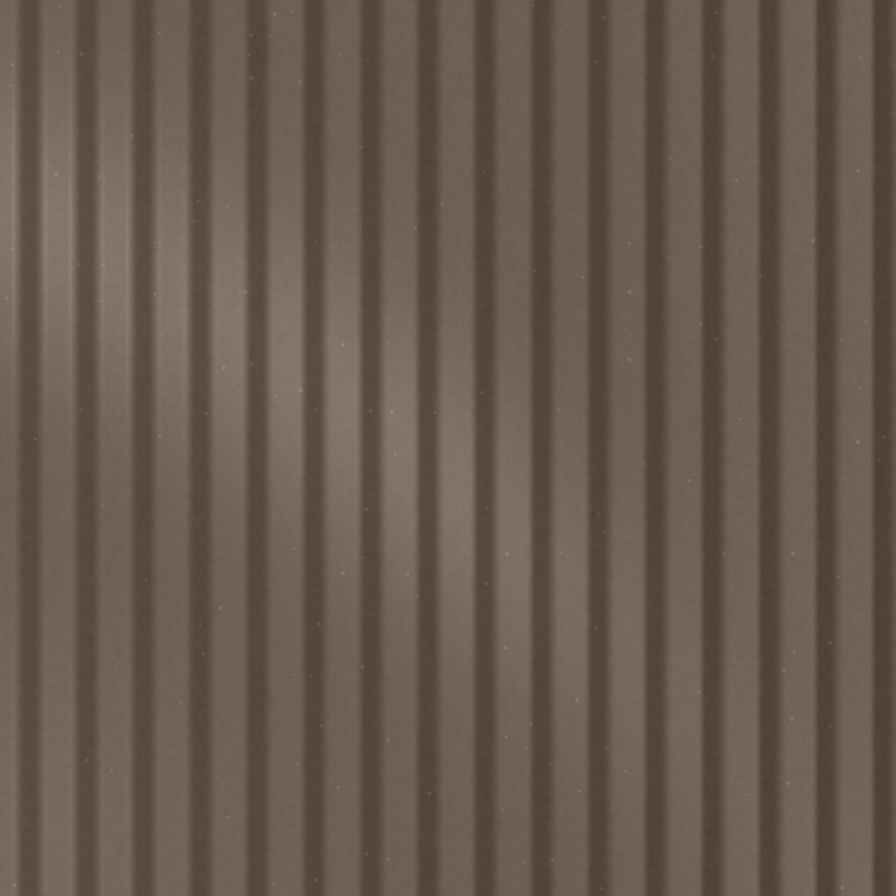
A WebGL 2 fragment shader for this texture:

```glsl
#version 300 es
precision highp float;
// Brown corrugated metal sheet: vertical flat ribs parted by soft dark grooves.
// A periodic rib profile is lit by a slanting sheen, with fine paint grain
// and sparse pale specks from jittered cells.

#define RIBS 15.74           // repeats across the canvas
#define FIRST_GROOVE 0.0330  // x of the first groove centre
#define GROOVE_HALF 0.185    // half width of a groove, in repeats
#define EDGE_SOFT 0.105      // softness of the groove edges, in repeats
#define SHEEN_WIDTH 0.17     // spread of the slanting highlight
#define GRAIN 0.016          // strength of the paint grain
#define GRAIN_CELLS 300.0    // grain cells across the canvas
#define SPECK_CELLS 38.0     // cells that may hold a speck
#define SPECK_SHARE 0.10     // share of cells holding one

uniform vec2 u_resolution;
out vec4 fragColor;

const vec3 GROOVE = vec3(0.325, 0.267, 0.226);
const vec3 RIB = vec3(0.428, 0.372, 0.330);
const vec3 SHEEN = vec3(0.085, 0.087, 0.088);

float hash(vec2 p) {
  vec3 q = fract(vec3(p.xyx) * 0.1031);
  q += dot(q, q.yzx + 33.33);
  return fract((q.x + q.y) * q.z);
}

float valueNoise(vec2 p) {
  vec2 i = floor(p), f = fract(p);
  f = f * f * (3.0 - 2.0 * f);
  float low = mix(hash(i), hash(i + vec2(1, 0)), f.x);
  float high = mix(hash(i + vec2(0, 1)), hash(i + vec2(1, 1)), f.x);
  return mix(low, high, f.y);
}

float bell(float x, float width) {
  return exp(-x * x / (width * width));
}

// Round specks, one jittered candidate per cell
float specks(vec2 uv, float pixel) {
  vec2 p = uv * SPECK_CELLS, cell = floor(p);
  vec2 center = 0.2 + 0.6 * vec2(hash(cell + 7.0), hash(cell + 19.0));
  float radius = mix(0.04, 0.08, hash(cell + 31.0));
  float aa = max(pixel * SPECK_CELLS, 0.05);
  float dotMask = 1.0 - smoothstep(radius - aa, radius + aa, length(fract(p) - center));
  return dotMask * step(hash(cell), SPECK_SHARE);
}

// Slanting highlight, fading to the right, plus a faint glow at lower left
float sheenAt(vec2 uv) {
  float line = 0.77 - 0.40 * uv.x - 0.42 * uv.x * uv.x;
  float band = bell(uv.y - line, SHEEN_WIDTH) * (1.0 - 0.85 * smoothstep(0.4, 0.9, uv.x));
  float corner = 0.45 * bell(length(uv - vec2(0.0, 0.05)), 0.25);
  float rightGlow = 0.12 * smoothstep(0.65, 1.0, uv.x);
  return band + corner + rightGlow;
}

void main() {
  vec2 uv = gl_FragCoord.xy / u_resolution;
  float pixel = 1.0 / min(u_resolution.x, u_resolution.y);

  // Signed offset from the nearest groove, in repeats
  float phase = (uv.x - FIRST_GROOVE) * RIBS;
  float index = floor(phase + 0.5);
  float offset = phase - index;

  // Left groove wall is crisper than the right one further across
  float soft = EDGE_SOFT * (1.0 + 0.35 * uv.x * sign(offset));
  float rib = smoothstep(GROOVE_HALF - soft, GROOVE_HALF + soft, abs(offset));

  // Grooves deepen to the right, ribs vary slightly
  float sheen = sheenAt(uv);
  vec3 grooveColor = GROOVE * mix(1.08, 0.96, uv.x);
  vec3 ribColor = RIB * (0.99 + 0.02 * hash(vec2(floor(phase), 3.0)));
  vec3 color = mix(grooveColor, ribColor, rib);
  color += SHEEN * sheen * mix(0.22, 1.0, rib);

  // Thin glints along the rib edges on the left
  float glint = bell(abs(offset) - 0.285, 0.035) * sheen * (1.0 - smoothstep(0.05, 0.35, uv.x));
  color += 0.035 * glint;

  // Gentle shading across each rib
  color -= 0.012 * rib * (0.5 - abs(offset)) * sign(offset);

  // Paint grain and specks
  float grain = valueNoise(uv * GRAIN_CELLS) + 0.5 * valueNoise(uv * GRAIN_CELLS * 0.5 + 41.0) - 0.75;
  color += GRAIN * grain;
  color += 0.075 * specks(uv, pixel);

  fragColor = vec4(color, 1.0);
}
```
